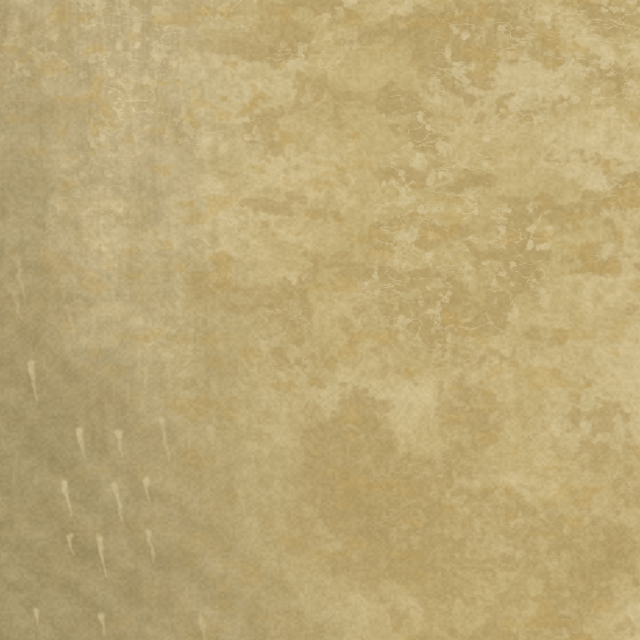
Give the GLSL for this texture, as a WebGL 2 fragment shader.

```glsl
#version 300 es
precision highp float;
// Weathered ochre plaster: ragged tan patches over pale gold, a greyer woven
// left side, faint diagonal bands with pale drips in the lower left corner.
// Built from layered value noise, thresholds, ridges and a scattered cell grid.
uniform vec2 u_resolution;
out vec4 outColor;

const vec3 GOLD  = vec3(0.768, 0.690, 0.482);
const vec3 PALE  = vec3(0.820, 0.755, 0.580);
const vec3 TAN   = vec3(0.700, 0.610, 0.405);
const vec3 GREY  = vec3(0.745, 0.680, 0.520);
const vec3 OLIVE = vec3(0.625, 0.562, 0.395);
const vec3 OCHRE = vec3(0.740, 0.620, 0.360);
const float PATCH_AMOUNT = 0.85;
const float VEIN_AMOUNT  = 0.75;
const float STAIN_AMOUNT = 0.40;
const float BAND_COUNT   = 11.0;
const float BAND_DEPTH   = 0.014;
const vec2  DRIP_CELL    = vec2(0.070, 0.095);
const float GRAIN        = 0.050;

float hash(vec2 p) {
  return fract(sin(dot(p, vec2(127.1, 311.7))) * 43758.5453);
}

float noise(vec2 p) {
  vec2 i = floor(p), f = fract(p);
  f = f * f * (3.0 - 2.0 * f);
  return mix(mix(hash(i), hash(i + vec2(1, 0)), f.x),
             mix(hash(i + vec2(0, 1)), hash(i + vec2(1, 1)), f.x), f.y);
}

float fbm(vec2 p) {
  float sum = 0.0, amp = 0.516;
  for (int i = 0; i < 5; i++) {
    sum += amp * noise(p);
    p = mat2(1.96, 0.4, -0.4, 1.96) * p + 7.3;
    amp *= 0.5;
  }
  return sum;
}

// Thin lines where the noise crosses its middle value
float ridge(vec2 p, float width) {
  return 1.0 - smoothstep(0.0, width, abs(fbm(p) - 0.5));
}

// Short slanted pale strokes, thick at the top, one per jittered cell
float drips(vec2 uv) {
  float total = 0.0;
  vec2 home = floor(uv / DRIP_CELL);
  for (int y = -1; y <= 1; y++) {
    for (int x = -1; x <= 1; x++) {
      vec2 cell = home + vec2(x, y);
      vec2 jitter = vec2(hash(cell + 3.1), hash(cell + 8.7));
      vec2 d = uv - (cell + 0.2 + 0.6 * jitter) * DRIP_CELL;
      float len = mix(0.02, 0.065, hash(cell + 5.9));
      float t = clamp(-d.y / len, 0.0, 1.0);
      float side = abs(d.x - 0.2 * len * t + 0.006 * (noise(uv * 90.0) - 0.5));
      float gap = length(vec2(side, d.y + t * len));
      float width = mix(0.009, 0.003, sqrt(t));
      float stroke = (1.0 - smoothstep(0.2 * width, width, gap)) * (1.0 - 0.6 * t);
      total = max(total, stroke * step(0.3, hash(cell + 1.3)));
    }
  }
  return total;
}

void main() {
  vec2 uv = gl_FragCoord.xy / u_resolution;
  vec2 warp = vec2(fbm(uv * 9.0), fbm(uv * 9.0 + 17.0)) - 0.5;
  float fine = fbm(uv * 60.0) - 0.5;
  float drift = fbm(uv * 3.0 + 4.0) - 0.5;

  // Regions: woven left, banded lower part
  float left = 1.0 - smoothstep(0.15, 0.55, uv.x + 0.4 * drift);
  float lower = 1.0 - smoothstep(0.35, 0.62, uv.y + 0.4 * drift);
  float corner = left * lower;

  // Ground with soft pale clouds
  vec3 color = mix(GOLD, GREY, 0.9 * left);
  float cloud = fbm(uv * vec2(5.0, 8.0) + 21.0 + 0.8 * warp);
  color = mix(color, PALE, 0.6 * smoothstep(0.40, 0.66, cloud + 0.4 * fine));

  // Ragged tan patches: flat strips above, slanted blotches below
  vec2 slant = vec2(uv.x + 0.45 * uv.y, uv.y - 0.3 * uv.x);
  float strips = fbm(uv * vec2(12.0, 24.0) + 2.0 * warp + 31.0);
  float blotches = fbm(slant * vec2(11.0, 7.0) + 1.5 * warp + 12.0);
  float field = mix(strips, blotches, lower) + 0.6 * fine;
  field += 0.16 * (fbm(slant * 3.0 + 2.0) - 0.5);
  float patches = smoothstep(0.44, 0.64, field) * (1.0 - 0.6 * left);
  color = mix(color, TAN, PATCH_AMOUNT * patches);

  // Pale veins and flecks along the strips
  float patchy = smoothstep(0.38, 0.58, fbm(uv * 11.0 + 53.0));
  float veins = ridge(uv * vec2(18.0, 36.0) + warp + 9.0, 0.030);
  float flecks = smoothstep(0.57, 0.70, fbm(uv * 70.0 + 40.0));
  color = mix(color, PALE, VEIN_AMOUNT * max(0.8 * veins, flecks) * patchy * (1.0 - 0.6 * lower));

  // Woven marks and vertical fibres
  float rows = noise(uv * vec2(14.0, 50.0) + 2.0 * warp) - 0.5;
  float columns = noise(uv * vec2(62.0, 10.0) + 2.0 * warp) - 0.5;
  float fibres = noise(uv * vec2(220.0, 28.0)) - 0.5;
  color += left * (0.045 * rows + 0.055 * columns + 0.035 * fibres);

  // Small ochre stains
  float stain = smoothstep(0.60, 0.74, fbm(uv * vec2(20.0, 38.0) + 66.0) + 0.4 * fine);
  color = mix(color, OCHRE, STAIN_AMOUNT * stain);

  // Shaded corner, diagonal bands and drips
  float shade = 1.0 - smoothstep(0.1, 0.80, length(uv * vec2(1.15, 0.9)) + 0.3 * drift);
  float edge = 1.0 - smoothstep(0.0, 0.18, uv.x);
  color = mix(color, OLIVE, clamp(0.75 * shade + 0.3 * edge, 0.0, 0.82));
  float band = sin(6.2832 * BAND_COUNT * (0.8 * uv.x + uv.y) + 7.0 * warp.x);
  color += BAND_DEPTH * corner * band * (0.5 + noise(uv * 14.0));
  color = mix(color, PALE, 0.7 * drips(uv) * mix(0.15, 1.0, corner));

  // Fine surface grain
  color += GRAIN * (noise(uv * 230.0) - 0.5) + 0.07 * fine;
  outColor = vec4(clamp(color, 0.0, 1.0), 1.0);
}
```
